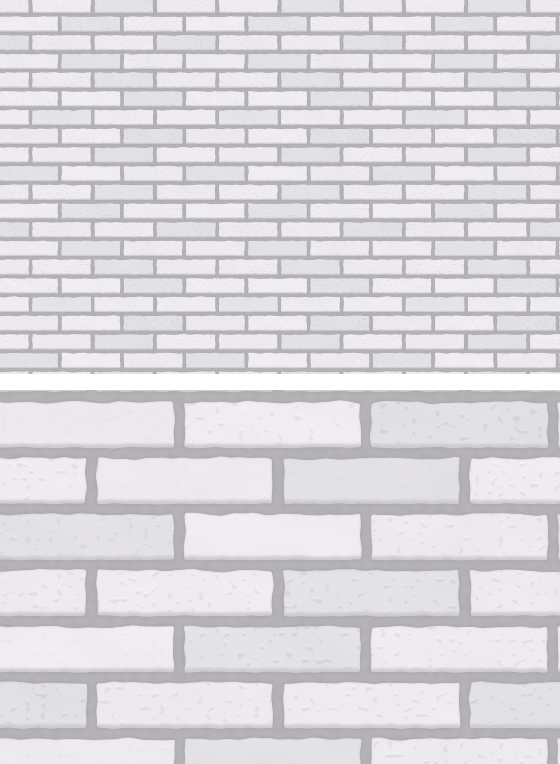
Top: the whole. Bottom: its middle third, enlarged.
Give the GLSL for this pattern, as a Shadertoy shader.

```glsl
// A pale painted brick wall in running bond with grey mortar joints.
// One square tile of 3 x 10 bricks repeats 3 x 2 times; each brick is a rounded
// box with a wobbly edge, its own tone, small dents and a shaded lower lip.

const vec2 TILES = vec2(3.0, 2.0);           // tiles across and down
const vec2 BRICKS = vec2(3.0, 10.0);         // bricks in one tile
const float ROW_SHIFT = 0.21;                // height of the first joint, in rows
const vec2 BOND_SHIFT = vec2(0.96, 0.49);    // joint position in even and odd rows
const vec2 HALF_BRICK = vec2(0.1570, 0.0405);// in tile units, as all lengths below
const float CORNER = 0.004;
const float EDGE_WOBBLE = 0.0050;
const float TOP_WOBBLE = 0.0055;
const float LIP_HEIGHT = 0.0110;
const float RIM_WIDTH = 0.0040;
const float DENT_DEPTH = 0.055;
const vec3 LIGHT_BRICK = vec3(0.934, 0.924, 0.942);
const vec3 GREY_BRICK = vec3(0.893, 0.886, 0.898);
const vec3 LIP = vec3(0.800, 0.790, 0.800);
const vec3 MORTAR = vec3(0.705, 0.697, 0.705);

// Column of the greyer brick in each row of a tile, from the top
const int GREY_COLUMN[10] = int[10](1, 0, 2, 0, 1, 1, 0, 1, 1, 2);

float hash(vec2 p) {
    uvec2 q = uvec2(ivec2(p)) * uvec2(1597u, 3571u);
    uint h = (q.x ^ (q.y + 7919u)) * 26699u;
    h = (h ^ (h >> 13)) * 48271u;
    h = (h ^ (h >> 15)) * 69621u;
    return float((h ^ (h >> 16)) & 65535u) / 65536.0;
}

float cornerSlope(vec2 corner, vec2 offset, vec2 period) {
    float angle = 6.28319 * hash(mod(corner, period));
    return dot(vec2(cos(angle), sin(angle)), offset);
}

// Gradient noise that wraps once per tile
float tileNoise(vec2 wall, vec2 period) {
    vec2 p = wall * period;
    vec2 i = floor(p), f = p - i;
    vec2 w = f * f * f * (f * (f * 6.0 - 15.0) + 10.0);
    vec2 e = vec2(1.0, 0.0);
    float low = mix(cornerSlope(i, f, period), cornerSlope(i + e, f - e, period), w.x);
    float high = mix(cornerSlope(i + e.yx, f - e.yx, period),
                     cornerSlope(i + 1.0, f - 1.0, period), w.x);
    return mix(low, high, w.y);
}

float roundedBox(vec2 p, vec2 halfSize, float radius) {
    vec2 d = abs(p) - halfSize + radius;
    return length(max(d, 0.0)) + min(max(d.x, d.y), 0.0) - radius;
}

void mainImage(out vec4 fragColor, in vec2 fragCoord) {
    vec2 wall = fragCoord / iResolution.xy * TILES;
    float pixel = TILES.y / iResolution.y;

    // Running bond
    vec2 cell = wall * BRICKS - vec2(0.0, ROW_SHIFT);
    float row = floor(cell.y);
    cell.x -= mod(row, 2.0) < 0.5 ? BOND_SHIFT.x : BOND_SHIFT.y;
    vec2 local = (fract(cell) - 0.5) / BRICKS;
    float column = mod(floor(cell.x), BRICKS.x);
    float tileRow = mod(TILES.y * BRICKS.y - 1.0 - row, BRICKS.y);
    float brickSeed = hash(vec2(column + 11.0, tileRow + 37.0));

    // Uneven outline, roughest along the top
    float topSide = smoothstep(-0.01, 0.03, local.y);
    vec2 wobble = EDGE_WOBBLE * vec2(tileNoise(wall, vec2(30.0)),
                                     0.5 * tileNoise(wall, vec2(37.0)));
    wobble.y += TOP_WOBBLE * topSide * tileNoise(wall, vec2(19.0, 20.0));
    vec2 shaped = local + wobble;
    float d = roundedBox(shaped, HALF_BRICK, CORNER);
    float brickMask = smoothstep(0.6 * pixel, -0.6 * pixel, d);

    // Brick tone
    bool isGrey = int(column) == GREY_COLUMN[int(tileRow)];
    vec3 brick = isGrey ? GREY_BRICK : LIGHT_BRICK;
    brick += 0.014 * (brickSeed - 0.5) + 0.012 * tileNoise(wall, vec2(8.0, 16.0));

    // Small dents, stronger on some bricks, lit from above
    float roughness = mix(0.2, 1.0, smoothstep(0.15, 0.6, fract(brickSeed * 7.3)));
    float grain = tileNoise(wall, vec2(71.0, 83.0));
    float grainBelow = tileNoise(wall - vec2(0.0, 0.004), vec2(71.0, 83.0));
    brick -= DENT_DEPTH * roughness * smoothstep(0.22, 0.5, grain);
    brick += 0.3 * DENT_DEPTH * roughness * smoothstep(0.22, 0.5, grainBelow);

    // Shaded lower lip and thin rim
    float lip = smoothstep(LIP_HEIGHT, 0.2 * LIP_HEIGHT, shaped.y + HALF_BRICK.y);
    float rim = smoothstep(-RIM_WIDTH, 0.0, d);
    brick = mix(brick, LIP, max(0.9 * lip, 0.3 * rim));

    // Mortar, a little darker where it meets a brick
    vec3 mortar = MORTAR + 0.02 * tileNoise(wall, vec2(64.0));
    mortar -= 0.025 * smoothstep(0.006, 0.0, d);

    fragColor = vec4(mix(mortar, brick, brickMask), 1.0);
}
```
